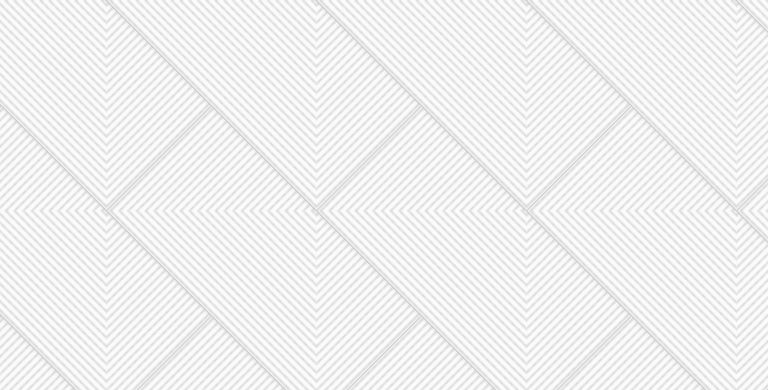
This pattern is drawn by a Shadertoy shader. Its source:

```glsl
// Pale diagonal planks, twice as long as wide, filled with fine soft stripes that
// meet in chevrons. One square cell repeats: its upper right half is striped along
// the falling diagonal, its lower left half along the rising one, with thin seams.

const float TILES_ACROSS = 3.657;            // cells over the canvas width
const vec2  TILE_OFFSET = vec2(0.507, 0.004); // first cell corner, from top left, in cells
const float STRIPES = 24.0;                  // stripes per cell side
const float STRIPE_SOFTNESS = 0.74;          // fade from stripe centre, in half periods
const float BEADS = 18.0;                    // faint beads along a stripe, per cell
const float BEAD_STRENGTH = 0.22;
const float SEAM_WIDTH = 0.005;              // in cells
const float SHADOW_REACH = 0.012;            // in cells
const float SHADOW_STRENGTH = 0.25;
const float LONG_SEAM_STRENGTH = 0.80;
const float SHORT_SEAM_STRENGTH = 0.75;
const vec3  PAPER_COLOR = vec3(0.985);
const vec3  STRIPE_COLOR = vec3(0.865);
const vec3  SEAM_COLOR = vec3(0.72);
const float TAU = 6.2832;

// Soft beaded stripe ink, white on whole periods and darkest halfway between them
float stripeInk(float across, float along) {
    float fromCentre = abs(fract(across * STRIPES) - 0.5) * 2.0;
    float bead = 1.0 - BEAD_STRENGTH * (0.5 + 0.5 * cos(TAU * BEADS * along));
    return bead * (1.0 - smoothstep(0.0, STRIPE_SOFTNESS, fromCentre));
}

// Thin line with a faint halo, from the distance to its axis
float seamInk(float dist, float pixel) {
    float halfWidth = 0.5 * SEAM_WIDTH;
    float edge = 0.6 * pixel;
    float core = 1.0 - smoothstep(halfWidth - edge, halfWidth + edge, dist);
    float halo = SHADOW_STRENGTH * exp(-dist * dist / (SHADOW_REACH * SHADOW_REACH));
    return max(core, halo);
}

void mainImage(out vec4 fragColor, in vec2 fragCoord) {
    // Cell coordinates, with y running down from the top edge
    float pixel = TILES_ACROSS / iResolution.x;
    vec2 fromTop = vec2(fragCoord.x, iResolution.y - fragCoord.y) * pixel;
    vec2 cell = fract(fromTop - TILE_OFFSET);
    float falling = cell.x - cell.y;
    float rising = cell.x + cell.y;

    // Stripes on either side of the cell diagonal
    float lowerLeft = 1.0 - smoothstep(-pixel, pixel, falling);
    float ink = mix(stripeInk(falling, rising), stripeInk(rising, falling), lowerLeft);
    vec3 color = mix(PAPER_COLOR, STRIPE_COLOR, ink);

    // Continuous long seams, and short seams closing each plank
    float longDist = abs(fract(falling + 0.5) - 0.5) * sqrt(0.5);
    float shortDist = abs(rising - 1.0) * sqrt(0.5);
    float longSeam = LONG_SEAM_STRENGTH * seamInk(longDist, pixel);
    float shortSeam = SHORT_SEAM_STRENGTH * seamInk(shortDist, pixel) * lowerLeft;
    color = mix(color, SEAM_COLOR, max(longSeam, shortSeam));

    fragColor = vec4(color, 1.0);
}
```
